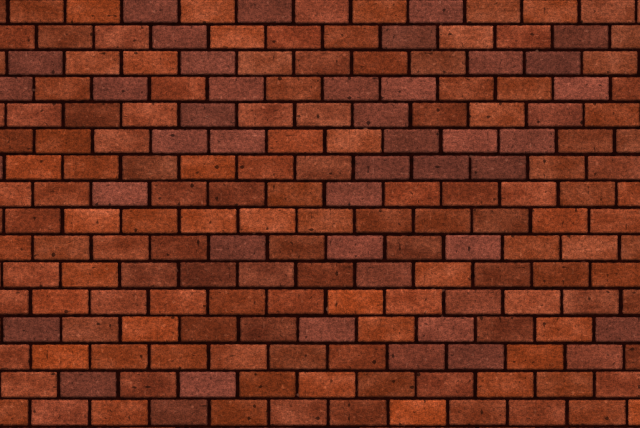
Give the GLSL for this texture, as a Shadertoy shader.

```glsl
// Weathered red brick wall in running bond with thin dark joints.

float hash(vec2 p) {
    vec3 q = fract(p.xyx * 0.1031);
    q += dot(q, q.yzx + 33.33);
    return fract((q.x + q.y) * q.z);
}

vec2 gradientAt(vec2 cell) {
    float angle = 6.2832 * hash(cell);
    return vec2(cos(angle), sin(angle));
}

// Gradient noise, roughly -0.7 to 0.7
float noise(vec2 p) {
    vec2 i = floor(p), f = fract(p);
    vec2 w = f * f * f * (f * (f * 6.0 - 15.0) + 10.0);
    vec2 e = vec2(1.0, 0.0);
    float a = dot(gradientAt(i), f);
    float b = dot(gradientAt(i + e), f - e);
    float c = dot(gradientAt(i + e.yx), f - e.yx);
    float d = dot(gradientAt(i + e.xx), f - e.xx);
    return mix(mix(a, b, w.x), mix(c, d, w.x), w.y);
}

float fbm(vec2 p) {
    float sum = 0.0, amp = 0.6;
    for (int i = 0; i < 3; i++) {
        sum += amp * noise(p);
        p = p * 2.03 + 17.0;
        amp *= 0.55;
    }
    return sum;
}

float roundedBox(vec2 p, vec2 halfSize, float radius) {
    vec2 q = abs(p) - halfSize + radius;
    return length(max(q, 0.0)) + min(max(q.x, q.y), 0.0) - radius;
}

// Fired clay colour, different for every brick
vec3 clayColor(vec2 id, vec2 p) {
    vec3 rust = vec3(0.56, 0.235, 0.105), brown = vec3(0.44, 0.19, 0.115);
    vec3 pink = vec3(0.59, 0.31, 0.21), mauve = vec3(0.46, 0.235, 0.185);
    vec3 color = mix(rust, brown, hash(id + 3.7));
    float blotch = fbm(p * vec2(14.0, 22.0) + 40.0 * hash(id + 8.1));
    float paleness = hash(id + 21.3) * mix(0.35, 0.75, p.y);
    color = mix(color, pink, clamp(paleness + 0.9 * blotch, 0.0, 1.0));
    color = mix(color, mauve, 0.8 * smoothstep(0.7, 0.85, hash(id + 55.9)));
    return color * mix(0.83, 1.1, hash(id + 71.2)) * (1.0 + 0.25 * blotch);
}

void mainImage(out vec4 fragColor, in vec2 fragCoord) {
    vec2 p = fragCoord / iResolution.y;
    float blur = max(0.75 / iResolution.y, 0.0014);

    // Courses counted from the top, growing slightly towards the bottom
    float t = 1.0 - p.y - 0.0566;
    float course = 1.0 + 16.68 * t - 0.77 * t * t;
    float courseHeight = 1.0 / (16.68 - 1.54 * t);
    float row = floor(course);

    // Every other course is shifted by half a brick
    float pitch = 0.1335 + 0.0004 * row;
    float along = (p.x - 0.486) / pitch - 0.5 * mod(row + 1.0, 2.0);
    along += 0.03 * (hash(vec2(row, 9.0)) - 0.5);
    vec2 id = vec2(floor(along), row) + 50.0;
    vec2 local = (vec2(fract(along), 1.0 - fract(course)) - 0.5) * vec2(pitch, courseHeight);

    // Brick outline with uneven size, position and chipped edges
    vec2 jitter = vec2(hash(id + 11.0), hash(id + 29.0)) - 0.5;
    vec2 halfSize = 0.5 * vec2(pitch, courseHeight) - vec2(0.0034, 0.0027);
    halfSize -= 0.0012 * (vec2(hash(id + 37.0), hash(id + 43.0)) - 0.5);
    vec2 q = local - jitter * vec2(0.0022, 0.0012);
    float edge = roundedBox(q, halfSize, 0.004) + 0.0022 * fbm(p * 75.0);
    float brick = smoothstep(blur, -blur, edge);

    // Sandy grain, pits and pale scuffs
    vec3 color = clayColor(id, p);
    float grain = fbm(p * vec2(110.0, 140.0));
    color *= 1.0 + 0.42 * grain + 0.15 * noise(p * 260.0);
    color *= 1.0 - 0.5 * smoothstep(0.38, 0.6, noise(p * 68.0 + 9.0));
    color += vec3(0.10, 0.075, 0.06) * smoothstep(0.3, 0.6, noise(p * 90.0 + 31.0));

    // Light catches the upper edge; the lower edge and sides fall off
    color *= 1.0 + 0.22 * smoothstep(0.007, 0.001, halfSize.y - q.y);
    color *= 1.0 - 0.25 * smoothstep(0.006, 0.0, halfSize.y + q.y);
    color *= 1.0 - 0.25 * smoothstep(-0.005, 0.0, edge);

    // Dark recessed mortar with a few light crumbs
    vec3 mortar = vec3(0.105, 0.025, 0.015) * (1.0 + 0.8 * fbm(p * 60.0 + 5.0));
    mortar += vec3(0.30, 0.22, 0.17) * smoothstep(0.45, 0.65, noise(p * 45.0 + 70.0));

    fragColor = vec4(clamp(mix(mortar, color, brick), 0.0, 1.0), 1.0);
}
```
